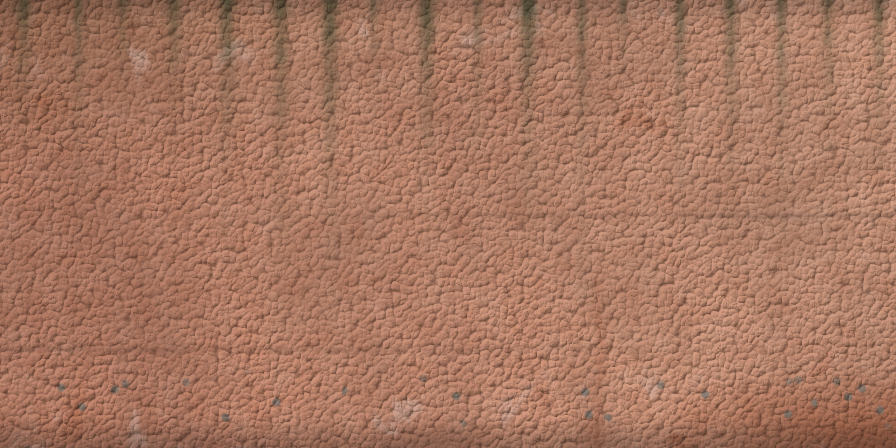
Give the GLSL for this texture, as a Shadertoy shader.

```glsl
// Weathered terracotta stucco wall with rust stains and mossy drips from the top edge.

vec2 hash2(vec2 p) {
    vec3 q = fract(p.xyx * vec3(0.1031, 0.1030, 0.0973));
    q += dot(q, q.yzx + 33.33);
    return fract((q.xx + q.yz) * q.zy);
}

// Cellular noise: squared distance to the nearest point, and its random id
vec2 cells(vec2 p) {
    vec2 base = floor(p), nearest = vec2(9.0, 0.0);
    for (int j = -1; j <= 1; j++)
    for (int i = -1; i <= 1; i++) {
        vec2 cell = base + vec2(i, j);
        vec2 point = hash2(cell + 50.0);
        vec2 d = cell + point - p;
        float dist = dot(d, d);
        if (dist < nearest.x) nearest = vec2(dist, fract(point.x * 7.3 + point.y * 3.7));
    }
    return nearest;
}

// Layered, warped sines for broad stains, roughly -1 to 1
float mottle(vec2 p) {
    float sum = 0.0, amp = 0.6;
    for (int i = 0; i < 5; i++) {
        p = mat2(1.36, 1.12, -1.12, 1.36) * p + 0.8 * sin(p.yx * 1.3) + 2.7;
        sum += amp * sin(p.x) * sin(p.y);
        amp *= 0.68;
    }
    return sum;
}

// Plaster height: small lumps under fine grit
float plaster(vec2 p) {
    p += 0.0022 * sin(p.yx * 93.0 + 2.0 * sin(p * 47.0));
    vec2 lump = cells(p * 66.0);
    vec2 grit = cells(p * 121.0 + 19.0);
    return 0.6 * lump.y * (1.0 - smoothstep(0.05, 0.5, lump.x)) - lump.x - 0.55 * grit.x;
}

// Dark drips hanging from the top edge, one per column
float drips(vec2 p, float stain) {
    float x = p.x / 0.112 + 0.1 * stain * (1.0 - p.y);
    vec2 rnd = hash2(vec2(floor(x), 7.0));
    float across = (fract(x) - 0.5 - 0.2 * (rnd.x - 0.5)) / (0.09 + 0.07 * rnd.y);
    float fall = (1.0 - p.y) / (0.06 + 0.16 * rnd.x);
    return exp(-across * across - fall) * (0.55 + 0.6 * rnd.y);
}

void mainImage(out vec4 fragColor, in vec2 fragCoord) {
    vec2 p = fragCoord / iResolution.y;
    float across = fragCoord.x / iResolution.x;
    float broad = mottle(p * 1.6);
    float stain = mottle(p * 5.0 + 8.0);
    float fleck = mottle(p * 21.0 + 3.0);

    // Base paint: pinker on the left, sandier on the right, browner at the upper left
    vec3 color = mix(vec3(0.635, 0.434, 0.352), vec3(0.69, 0.507, 0.416),
                     smoothstep(0.1, 1.0, 0.75 * across + 0.3 * p.y + 0.15 * broad));
    float brown = smoothstep(0.6, 1.0, p.y + 0.08 * stain) * smoothstep(0.6, 0.0, across);
    color *= 1.0 - brown * vec3(0.13, 0.12, 0.15);
    color *= 1.0 + 0.045 * broad + 0.04 * stain + 0.025 * fleck;
    color += vec3(0.0, 0.012, 0.016) * fleck;

    // Rust: loose spots, the lower right corner and one vertical run
    float corner = smoothstep(0.2, 0.03, p.y) * smoothstep(0.72, 0.95, across + 0.06 * stain);
    float spots = smoothstep(0.55, 1.3, stain + 0.35 * fleck);
    float run = exp(-abs(p.x - 1.34 - 0.01 * stain) * 70.0) * smoothstep(0.45, 0.3, p.y);
    float rust = clamp(0.7 * corner + 0.45 * spots + 0.35 * run, 0.0, 0.8);
    color = mix(color, vec3(0.53, 0.305, 0.215), rust);

    // Pale worn patches near the top and along the foot
    float worn = smoothstep(0.5, 1.1, mottle(p * vec2(9.0, 6.0) + 31.0) + 0.3 * fleck);
    float wornBand = smoothstep(0.76, 0.88, p.y) + smoothstep(0.22, 0.1, p.y);
    color = mix(color, vec3(0.70, 0.58, 0.53), 0.55 * worn * wornBand);

    // Faint horizontal seams
    float seams = exp(-pow((p.y - 0.22 - 0.004 * stain) / 0.006, 2.0)) * (1.0 - across)
                + exp(-pow((p.y - 0.52 - 0.004 * stain) / 0.006, 2.0)) * across;
    color *= 1.0 - 0.13 * seams;

    // Mossy drips and grimy borders
    float moss = drips(p, stain) * (0.8 + 0.25 * fleck);
    color = mix(color, vec3(0.30, 0.285, 0.20), clamp(moss, 0.0, 0.85));
    color *= 1.0 - 0.15 * smoothstep(0.94, 1.0, p.y) - 0.2 * smoothstep(0.08, 0.0, p.y);

    // Grey chips scattered near the foot
    vec2 chip = cells(p * 34.0 + 5.0);
    float chipBand = smoothstep(0.03, 0.07, p.y) * smoothstep(0.2, 0.12, p.y);
    float chips = step(0.93, chip.y) * smoothstep(0.14, 0.05, chip.x) * chipBand;
    color = mix(color, vec3(0.38, 0.38, 0.36), 0.7 * chips);

    // Relief lit from the upper left, with darker crevices
    float height = plaster(p);
    float relief = height - plaster(p + vec2(-0.0018, 0.0024));
    float crevice = smoothstep(-0.35, -0.95, height);
    float gain = 0.5 * (1.0 + 0.25 * stain);
    float light = clamp(1.045 + gain * clamp(relief, -0.5, 0.24) - 0.15 * crevice, 0.3, 1.4);
    color *= pow(vec3(light), vec3(1.0, 1.1, 1.18));

    fragColor = vec4(clamp(color, 0.0, 1.0), 1.0);
}
```
